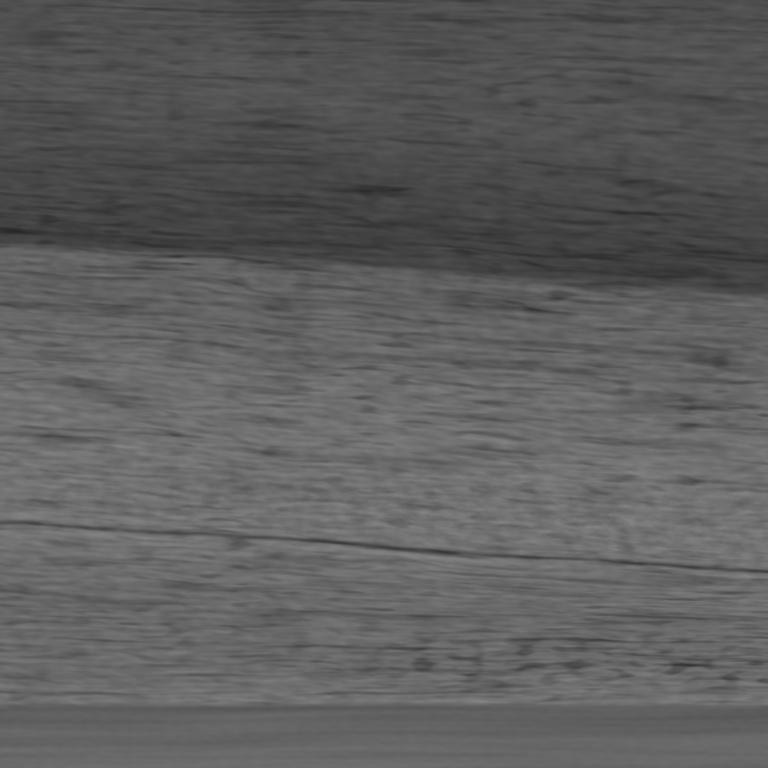
Write a WebGL 1 fragment shader that draws this texture.

```glsl
precision highp float;
// Draws weathered grey wood: a dark upper band, long streaks, a crack and a smooth lower strip.
uniform vec2 u_resolution;

#define GRAIN_SLOPE 0.07     // fall of the grain from left to right
#define BAND_EDGE 0.685      // lower border of the dark band
#define CRACK_HEIGHT 0.322   // crack at the left side
#define STRIP_EDGE 0.083     // top of the smooth strip
#define STREAK_DEPTH 0.085   // darkness of long streaks
#define FLECK_DEPTH 0.075    // darkness of short flecks
#define FIBRE_CONTRAST 0.042 // fine fibre variation
#define MOTTLE_CONTRAST 0.035
#define BRIGHTNESS 1.0

vec2 gradientAt(vec2 cell) {
  vec3 p = fract(cell.xyx * vec3(0.1031, 0.1030, 0.0973));
  p += dot(p, p.yzx + 33.33);
  float angle = 6.28318 * fract((p.x + p.y) * p.z);
  return vec2(cos(angle), sin(angle));
}

// Gradient noise, roughly -1 to 1
float noise(vec2 p) {
  vec2 i = floor(p), f = p - i;
  vec2 w = f * f * f * (f * (f * 6.0 - 15.0) + 10.0);
  vec2 e = vec2(1.0, 0.0);
  float low = mix(dot(gradientAt(i), f), dot(gradientAt(i + e.xy), f - e.xy), w.x);
  float high = mix(dot(gradientAt(i + e.yx), f - e.yx), dot(gradientAt(i + e.xx), f - e.xx), w.x);
  return 1.5 * mix(low, high, w.y);
}

float fbm(vec2 p) {
  float sum = 0.0, gain = 0.6;
  for (int i = 0; i < 4; i++) {
    sum += gain * noise(p);
    p = p * 2.03 + 17.3;
    gain *= 0.55;
  }
  return sum;
}

// Soft bump of given centre and half width
float bump(float x, float centre, float width) {
  float d = (x - centre) / width;
  return exp(-d * d);
}

// Broad light and dark across the grain
float baseTone(float v) {
  float band = mix(0.250, 0.310, smoothstep(0.73, 0.88, v));
  band -= 0.015 * smoothstep(0.92, 1.02, v);
  float body = mix(0.425, 0.360, smoothstep(0.42, BAND_EDGE, v));
  body -= 0.035 * smoothstep(0.33, 0.22, v);
  body += 0.020 * smoothstep(0.15, 0.09, v);
  float edge = smoothstep(-0.007, 0.007, v - BAND_EDGE);
  return mix(body, band, edge);
}

void main() {
  vec2 uv = gl_FragCoord.xy / u_resolution;
  float pixel = 1.0 / u_resolution.y;

  // Grain coordinates: v stays constant along a fibre
  float slope = GRAIN_SLOPE * smoothstep(0.07, 0.30, uv.y) * (1.0 - 0.6 * smoothstep(0.66, 0.95, uv.y));
  float v = uv.y + slope * uv.x + 0.005 * noise(vec2(uv.x * 2.2, uv.y * 5.0));
  float fibreV = v + 0.003 * noise(vec2(uv.x * 7.0, uv.y * 22.0) + 5.0);
  vec2 g = vec2(uv.x, fibreV);

  float strip = smoothstep(0.004 + pixel, -0.004 - pixel, uv.y - STRIP_EDGE + 0.008 * (uv.x - 0.5) * (uv.x - 0.5));
  float inBand = smoothstep(-0.01, 0.01, v - BAND_EDGE);
  float rough = bump(v, 0.375, 0.05) * (0.5 + 0.5 * smoothstep(0.1, 0.6, uv.x));
  float tone = baseTone(v);

  // Broad stains, strongest near the border of the dark band
  tone += 0.022 * fbm(vec2(g.x * 2.0, g.y * 14.0) + 3.0);
  tone -= 0.035 * bump(v, 0.74, 0.035) * smoothstep(0.0, 0.6, fbm(vec2(g.x * 5.0, g.y * 26.0) + 41.0));

  // Long streaks, dark and thin
  float longStreak = smoothstep(0.15, 0.70, noise(vec2(g.x * 4.0, g.y * 62.0) + 11.0));
  float thinStreak = smoothstep(0.20, 0.75, noise(vec2(g.x * 7.0, g.y * 115.0) + 29.0));
  float streaks = (0.65 * longStreak + 0.75 * thinStreak) * (1.0 - 0.75 * rough);

  // Short flecks, denser in patches
  float patches = 0.65 + 0.6 * noise(vec2(uv.x * 5.0, v * 12.0) + 63.0);
  float fleck = smoothstep(0.15, 0.75, noise(vec2(g.x * 24.0, g.y * 120.0) + 7.0));
  float knots = smoothstep(0.0, 0.6, noise(vec2(g.x * 30.0, g.y * 80.0) + 83.0));
  knots *= bump(uv.y, 0.145 - 0.03 * (uv.x - 0.5), 0.028) * smoothstep(0.3, 0.65, uv.x);

  // Fibres and fine mottle
  float fibre = noise(vec2(g.x * 15.0, g.y * 165.0) + 51.0) + 0.6 * noise(vec2(g.x * 48.0, g.y * 190.0) + 19.0);
  float mottle = fbm(vec2(uv.x * 42.0, v * 85.0) + 71.0);

  float depth = 1.0 - 0.35 * inBand;
  float detail = FIBRE_CONTRAST * fibre - STREAK_DEPTH * streaks - FLECK_DEPTH * fleck * patches;
  detail += MOTTLE_CONTRAST * mottle * (0.6 + 1.1 * rough) - 0.11 * knots + 0.028;
  tone += depth * detail;

  // Smooth strip with faint level lines and a pale lip
  vec2 s = vec2(uv.x, uv.y + 0.002 * noise(uv * 3.0));
  float stripTone = mix(0.405, 0.365, smoothstep(0.02, STRIP_EDGE, uv.y));
  stripTone += 0.030 * noise(vec2(s.x * 1.5, s.y * 75.0)) + 0.018 * noise(vec2(s.x * 5.0, s.y * 150.0));
  stripTone += 0.010 * noise(uv * vec2(70.0, 170.0));
  tone = mix(tone, stripTone, strip);
  tone += 0.035 * bump(uv.y, STRIP_EDGE + 0.003, 0.005) * (0.7 + 0.5 * noise(vec2(uv.x * 6.0, 2.5)));

  // Crack: a dark thin line with a pale lower rim
  float crackY = CRACK_HEIGHT - 0.066 * uv.x + 0.004 * noise(vec2(uv.x * 4.0, 9.5)) + 0.0015 * noise(vec2(uv.x * 17.0, 4.5));
  float crackWidth = 0.0028 + 0.0010 * noise(vec2(uv.x * 9.0, 1.5)) + 0.3 * pixel;
  tone -= 0.17 * bump(uv.y, crackY, crackWidth) * (0.85 + 0.3 * noise(vec2(uv.x * 11.0, 6.5)));
  tone += 0.030 * bump(uv.y, crackY - 0.008, 0.004);

  // Faint seam at the top of the rough zone
  float seam = bump(v, 0.437, 0.0035) * smoothstep(-0.5, 0.4, noise(vec2(uv.x * 5.0, 3.5)));
  tone -= 0.07 * seam;

  gl_FragColor = vec4(vec3(clamp(tone * BRIGHTNESS, 0.14, 0.60)), 1.0);
}
```
